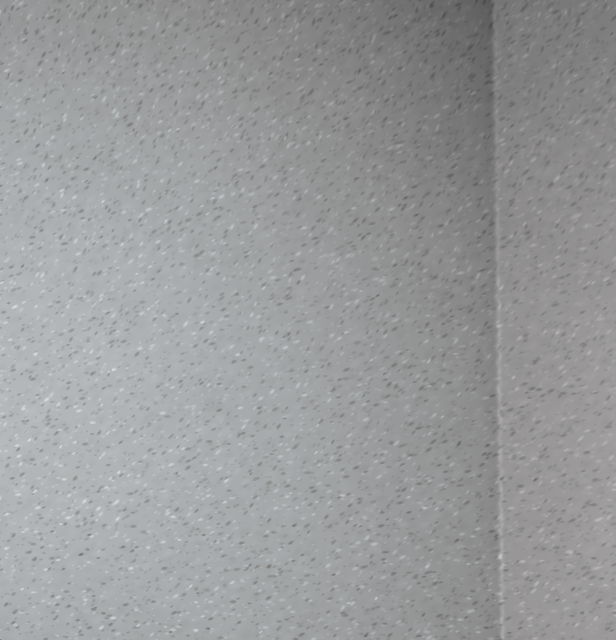
Reproduce this texture procedurally as a WebGL 2 fragment shader.

```glsl
#version 300 es
precision highp float;
// Speckled grey plaster on two walls that meet in a softly shaded corner.

uniform vec2 u_resolution;
out vec4 outColor;

vec3 hash3(vec2 cell) {
    vec3 h = fract(cell.xyx * vec3(0.1031, 0.1030, 0.0973));
    h += dot(h, h.yxz + 33.33);
    return fract((h.xxy + h.yzz) * h.zyx);
}

// Quadratic through a, b and c at t = 0, 0.5 and 1.
float curve(float a, float b, float c, float t) {
    return a * (1.0 - t) * (1.0 - 2.0 * t) + 4.0 * b * t * (1.0 - t) + c * t * (2.0 * t - 1.0);
}

// Cellular flecks: x holds dark coverage, y holds light coverage.
vec2 flecks(vec2 p, float cellSize, float angle, vec2 radii, vec2 share, float softness) {
    vec2 grid = p / cellSize;
    vec2 home = floor(grid);
    vec2 axis = vec2(cos(angle), sin(angle));
    vec2 cover = vec2(0.0);
    for (int j = -1; j <= 1; j++) {
        for (int i = -1; i <= 1; i++) {
            vec2 cell = home + vec2(i, j);
            vec3 place = hash3(cell);
            vec3 kind = hash3(cell + 71.7);
            vec2 d = grid - cell - place.xy;
            float turn = (kind.y - 0.5) * 0.9;
            vec2 along = axis * cos(turn) + vec2(-axis.y, axis.x) * sin(turn);
            vec2 local = vec2(dot(d, along), along.x * d.y - along.y * d.x);
            float r = length(local / (radii * mix(0.6, 1.1, place.z)));
            float shape = 1.0 - smoothstep(1.0 - softness, 1.0 + softness, r);
            float strength = shape * mix(0.4, 1.0, kind.z);
            float isDark = step(kind.x, share.x);
            float isLight = step(1.0 - share.y, kind.x);
            cover = max(cover, strength * vec2(isDark, isLight));
        }
    }
    return cover;
}

// Shade of the left wall; u runs from its outer side to the corner.
float leftWall(float u, float y) {
    float low = curve(0.665, 0.640, 0.545, u);
    float middle = curve(0.715, 0.655, 0.520, u);
    float high = curve(0.580, 0.530, 0.375, u);
    return curve(low, middle, high, y);
}

float rightWall(float s, float y) {
    return curve(0.580, 0.570, 0.455, y) + 0.15 * s;
}

void main() {
    vec2 p = gl_FragCoord.xy / u_resolution.y;

    // Corner line, leaning slightly and roughened by layered sines
    float wobble = 0.0008 * (sin(p.y * 173.0) + sin(p.y * 311.0 + 1.7));
    float corner = mix(0.781, 0.769, p.y) + wobble;
    float s = p.x - corner;
    float onRight = smoothstep(-0.006, 0.007, s);

    // Broad light falloff and the shadow beside the corner
    float shade = mix(leftWall(clamp(p.x / corner, 0.0, 1.0), p.y), rightWall(max(s, 0.0), p.y), onRight);
    shade -= 0.020 * exp(-abs(s) / 0.018) * (1.0 - onRight);
    shade += 0.004 * sin(p.x * 19.0 + 2.0 * sin(p.y * 11.0)) * sin(p.y * 17.0 + p.x * 5.0);

    // Flecks tilt and blur more towards the upper right
    float blur = clamp(0.20 + 0.55 * p.x + 0.40 * p.y, 0.0, 1.0);
    float angle = mix(0.32, 0.85, p.y);
    float softness = mix(0.5, 0.85, blur);
    float contrast = mix(1.15, 0.62, blur);
    vec2 stretch = vec2(mix(0.85, 1.25, blur), 1.0);

    vec2 coarse = flecks(p, 0.0125, angle, vec2(0.34, 0.17) * stretch, vec2(0.34, 0.17), softness);
    vec2 fine = flecks(p + 5.3, 0.0085, angle, vec2(0.36, 0.21) * stretch, vec2(0.26, 0.18), softness);
    vec2 mottle = flecks(p + 9.1, 0.0170, angle, vec2(0.52, 0.28), vec2(0.45, 0.45), 0.85);

    shade += contrast * (0.140 * coarse.y - 0.150 * coarse.x);
    shade += contrast * (0.075 * fine.y - 0.075 * fine.x);
    shade += 0.022 * (mottle.y - mottle.x);

    // Broken bright ridge on the corner
    float ridge = exp(-pow((s - 0.004) / 0.0035, 2.0));
    float chips = 0.45 + 0.55 * flecks(p + 2.7, 0.010, 1.3, vec2(0.6, 0.4), vec2(0.0, 0.7), 0.6).y;
    shade += ridge * chips * mix(0.10, 0.05, smoothstep(0.3, 0.8, p.y));

    // Cool tint in the light, neutral in shadow, faintly warm on the right wall
    vec3 cool = mix(vec3(1.0), vec3(0.982, 1.004, 1.014), smoothstep(0.52, 0.70, shade));
    vec3 tint = mix(cool, vec3(1.006, 0.996, 0.998), onRight);
    outColor = vec4(clamp(shade * tint, 0.0, 1.0), 1.0);
}
```
